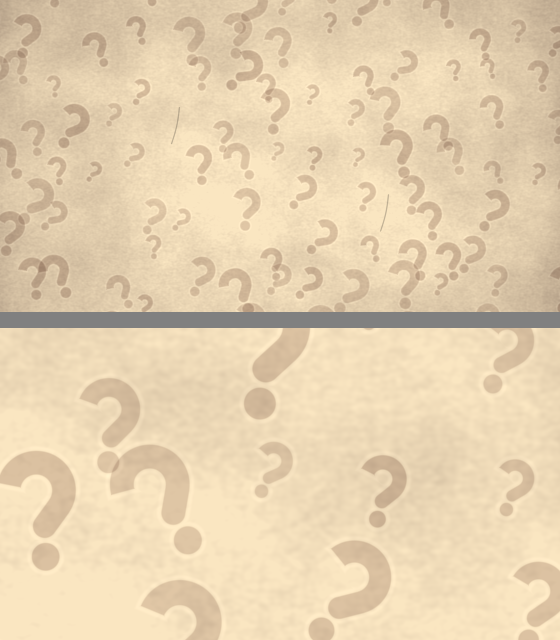
Top: the whole. Bottom: its middle third, enlarged.
Write a WebGL 1 fragment shader that draws this pattern.

```glsl
precision highp float;

uniform vec2 u_resolution;

const vec3 PAPER_SHADE = vec3(0.69, 0.61, 0.52);
const vec3 PAPER_LIGHT = vec3(0.96, 0.88, 0.74);
const vec3 INK_TINT = vec3(0.86, 0.82, 0.81);
const float CELL = 0.135;

vec2 hash2(vec2 p) {
  p = vec2(dot(p, vec2(127.1, 311.7)), dot(p, vec2(269.5, 183.3)));
  return fract(sin(p) * 43758.545);
}

float cornerSlope(vec2 cell, vec2 corner, vec2 f) {
  return dot(hash2(cell + corner) * 2.0 - 1.0, f - corner);
}

float gradientNoise(vec2 p) {
  vec2 i = floor(p);
  vec2 f = p - i;
  vec2 u = f * f * f * (f * (f * 6.0 - 15.0) + 10.0);
  float low = mix(cornerSlope(i, vec2(0, 0), f), cornerSlope(i, vec2(1, 0), f), u.x);
  float high = mix(cornerSlope(i, vec2(0, 1), f), cornerSlope(i, vec2(1, 1), f), u.x);
  return mix(low, high, u.y);
}

float fbm(vec2 p) {
  float sum = 0.0;
  float amplitude = 1.0;
  for (int i = 0; i < 5; i++) {
    sum += amplitude * gradientNoise(p);
    p = mat2(1.6, 1.2, -1.2, 1.6) * p + 7.3;
    amplitude *= 0.55;
  }
  return sum;
}

mat2 rotation(float angle) {
  float c = cos(angle);
  float s = sin(angle);
  return mat2(c, s, -s, c);
}

float segmentDistance(vec2 p, vec2 a, vec2 b) {
  vec2 ab = b - a;
  return length(p - a - ab * clamp(dot(p - a, ab) / dot(ab, ab), 0.0, 1.0));
}

// Hook above a dot, one unit tall and centred on the origin
float hookDistance(vec2 p, float halfStroke) {
  vec2 q = p - vec2(0.0, 0.17);
  float ring = abs(length(q) - 0.23) - halfStroke;
  float opening = min(-dot(q, vec2(0.26, 0.966)), -dot(q, vec2(0.64, 0.77)));
  float arc = max(ring, opening);
  float stem = segmentDistance(p, vec2(0.177, 0.022), vec2(0.05, -0.13)) - halfStroke;
  float spot = length(p - vec2(0.04, -0.385)) - 0.115;
  return min(min(arc, stem), spot);
}

// Paper brightness: pale centre, worn border, clouds and fibres
float paperTone(vec2 p, vec2 uv) {
  vec2 edge = uv * 2.0 - vec2(1.0, 0.92);
  vec2 falloff = edge * edge;
  float tone = 1.03 - 0.34 * falloff.x - 0.30 * falloff.y;
  tone -= 0.22 * pow(abs(edge.x), 10.0);
  tone += 0.34 * fbm(p * vec2(2.6, 3.4) + 3.7);
  tone += 0.20 * fbm(p * 9.0 + 21.0);
  tone += 0.17 * gradientNoise(p * vec2(62.0, 90.0));
  tone += 0.15 * gradientNoise(p * vec2(115.0, 150.0) + 40.0);
  return tone;
}

// Scattered translucent hooks, each with a faint pale rim
vec3 printHooks(vec3 colour, vec2 p, float pixel) {
  vec2 home = floor(p / CELL);
  for (int y = -1; y <= 1; y++) {
    for (int x = -1; x <= 1; x++) {
      vec2 id = home + vec2(x, y);
      vec2 jitter = hash2(id + 11.0) - 0.5;
      vec2 traits = hash2(id + 47.0);
      vec2 chance = hash2(id + 83.0);
      float size = mix(0.06, 0.165, traits.x);
      vec2 local = rotation((traits.y - 0.42) * 1.4) * (p - (id + 0.5 + jitter * 0.75) * CELL);
      float d = hookDistance(local / size, 0.098) * size;
      float present = step(chance.x, 0.8);
      float cover = present * (1.0 - smoothstep(-pixel, pixel, d));
      float rim = present * (1.0 - smoothstep(0.0, 0.003 + pixel * 0.5, abs(d - 0.003)));
      colour *= mix(vec3(1.0), INK_TINT, cover * mix(0.65, 1.0, chance.y));
      colour += 0.025 * rim;
    }
  }
  return colour;
}

// Two fine bent hairs caught in the paper
float hairs(vec2 p, float pixel) {
  float cover = 0.0;
  for (int i = 0; i < 2; i++) {
    vec2 q = p - vec2(0.55, 0.54) - float(i) * vec2(0.67, -0.28);
    q.x -= 0.22 * q.y + 0.004 * sin(q.y * 28.0);
    float d = segmentDistance(q, vec2(0.0), vec2(0.0, 0.115));
    cover = max(cover, 1.0 - smoothstep(0.0, 0.001 + pixel, d));
  }
  return cover;
}

void main() {
  float pixel = 1.0 / u_resolution.y;
  vec2 p = gl_FragCoord.xy * pixel;
  vec2 uv = gl_FragCoord.xy / u_resolution;
  float tone = clamp(paperTone(p, uv), -0.2, 1.08);
  vec3 colour = mix(PAPER_SHADE, PAPER_LIGHT, tone);
  colour = printHooks(colour, p, pixel);
  colour *= 1.0 - 0.22 * hairs(p, pixel);
  gl_FragColor = vec4(colour, 1.0);
}
```
